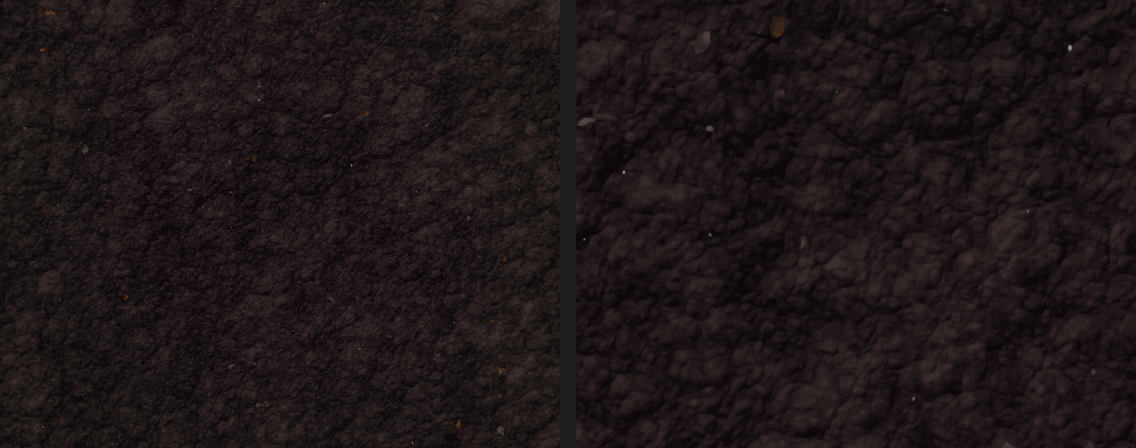
Left, the full canvas; right, a detail of the centre.
This texture is drawn by a Shadertoy shader. Its source:

```glsl
// Dark, crumbly soil seen from above, lit softly from the upper left.
// Layers of rounded clods form a height field that is shaded by its slope and
// crevices; pale grains, tiny glints and a few faint fibres lie scattered on it.

const vec3 CREVICE = vec3(0.080, 0.051, 0.060);
const vec3 CRUMB   = vec3(0.170, 0.129, 0.130);
const vec3 OLIVE   = vec3(-0.004, 0.005, -0.003);
const vec3 STONE   = vec3(0.46, 0.41, 0.38);
const vec3 OCHRE   = vec3(0.34, 0.23, 0.13);
const vec3 GLINT   = vec3(0.66, 0.62, 0.62);
const vec2 LIGHT   = vec2(-0.5, 0.866);

// Integer hash: three random values per cell and seed.
vec3 hash3(vec2 cell, int seed) {
    uvec3 v = uvec3(ivec3(ivec2(cell), seed) + 4096);
    v = v * 1664525u + 1013904223u;
    v.x += v.y * v.z; v.y += v.z * v.x; v.z += v.x * v.y;
    v ^= v >> 16u;
    v.x += v.y * v.z; v.y += v.z * v.x; v.z += v.x * v.y;
    return vec3(v & 0xffffu) / 65535.0;
}

float noise(vec2 p, int seed) {
    vec2 i = floor(p), f = fract(p);
    f = f * f * (3.0 - 2.0 * f);
    float low  = mix(hash3(i, seed).x, hash3(i + vec2(1, 0), seed).x, f.x);
    float high = mix(hash3(i + vec2(0, 1), seed).x, hash3(i + vec2(1, 1), seed).x, f.x);
    return mix(low, high, f.y);
}

vec2 rotate(vec2 p, float a) {
    float c = cos(a), s = sin(a);
    return vec2(c * p.x - s * p.y, s * p.x + c * p.y);
}

// Highest dome among jittered, stretched clods of mixed size.
float clods(vec2 p, int seed) {
    vec2 cell = floor(p);
    float top = 0.0;
    for (int y = -1; y <= 1; y++)
    for (int x = -1; x <= 1; x++) {
        vec2 id = cell + vec2(x, y);
        vec3 place = hash3(id, seed), form = hash3(id, seed + 50);
        vec2 q = rotate(p - id - 0.15 - 0.7 * place.xy, 6.283 * form.x);
        q.y *= 1.0 + 0.5 * form.y;
        float radius = mix(0.25, 0.82, place.z * place.z);
        float d2 = dot(q, q) / (radius * radius);
        top = max(top, radius * (1.0 - d2) * (1.0 + 0.5 * d2));
    }
    return top;
}

// x: height in canvas units, y: relief with all layers weighted alike.
vec2 soil(vec2 p, float focus) {
    p += 0.007 * vec2(noise(p * 40.0, 1), noise(p * 40.0, 2));
    p += 0.0025 * vec2(noise(p * 110.0, 3), noise(p * 110.0, 4));
    vec2 sum = vec2(0.0);
    float scale = 9.0, total = 0.0;
    for (int i = 0; i < 5; i++) {
        float weight = i == 0 ? 0.34 : 0.55;
        if (i > 2) weight *= mix(0.75, 1.15, focus);
        float dome = clods(rotate(p, float(i) * 1.3) * scale, 10 + i);
        sum += weight * dome * vec2(1.0 / scale, 1.0);
        total += weight;
        scale *= 1.95;
    }
    return vec2(sum.x, sum.y / total);
}

// Scattered angular grains: x is coverage, y a random tone.
vec2 grains(vec2 p, float scale, float share, float size, float blur, int seed) {
    vec2 id = floor(p * scale);
    vec3 place = hash3(id, seed), form = hash3(id, seed + 50);
    vec2 q = (fract(p * scale) - 0.25 - 0.5 * place.xy) / scale;
    q = rotate(q, 6.283 * form.x);
    q.y *= 1.0 + form.y;
    q += 0.9 * size * (vec2(noise(p * 160.0, seed), noise(p * 160.0, seed + 1)) - 0.5);
    float d = max(max(abs(q.x), abs(q.y)), 0.75 * (abs(q.x) + abs(q.y)));
    float radius = size * mix(0.4, 1.0, form.z * form.z);
    float cover = 1.0 - smoothstep(-blur, blur, d - radius);
    return vec2(cover * step(place.z, share), fract(form.z * 7.0 + form.x));
}

// Thin bent threads, at most one per cell.
float fibres(vec2 p, float scale, float share, float blur, int seed) {
    vec2 id = floor(p * scale);
    vec3 place = hash3(id, seed);
    vec2 q = rotate((fract(p * scale) - 0.5) / scale, 6.283 * place.x);
    q.y += mix(-6.0, 6.0, place.y) * q.x * q.x;
    q.x -= clamp(q.x, -0.04, 0.04);
    return (1.0 - smoothstep(0.0, 0.0015 + blur, length(q))) * step(place.z, share);
}

void mainImage(out vec4 fragColor, in vec2 fragCoord) {
    vec2 p = fragCoord / iResolution.y;
    vec2 middle = 0.5 * iResolution.xy / iResolution.y;
    float focus = 1.0 - smoothstep(0.25, 0.65, length(p - middle));
    float blur = max(0.7 / iResolution.y, mix(0.002, 0.001, focus));

    // Slope toward the light, crevice shade and crumbly mottling.
    float reach = mix(0.003, 0.002, focus);
    vec2 here = soil(p, focus);
    float slope = (here.x - soil(p + reach * LIGHT, focus).x) / reach;
    float tone = 0.52 + 0.36 * slope / (1.0 + 0.3 * abs(slope));
    tone += 1.9 * (here.y - 0.185);
    tone += 0.42 * (noise(p * 5.0, 30) - 0.5) + 0.3 * (noise(p * 22.0, 34) - 0.5);
    tone += 0.35 * (noise(p * 100.0, 35) - 0.5) + 0.55 * (noise(p * 210.0, 31) - 0.5);
    vec3 color = mix(CREVICE, CRUMB, clamp(tone, -0.3, 1.7));
    color += OLIVE * (noise(p * 3.0, 32) + 0.4 - focus);

    // Things lying on the soil.
    color = mix(color, STONE * 0.5, 0.25 * fibres(p, 5.0, 0.15, blur, 40));
    vec2 grain = grains(p, 13.0, 0.17, 0.011, blur, 41);
    vec3 mineral = mix(STONE, OCHRE, step(0.8, grain.y)) * (0.4 + 0.9 * noise(p * 130.0, 33));
    color = mix(color, mineral, grain.x * mix(0.2, 0.85, grain.y * grain.y));
    vec2 spark = grains(p, 34.0, 0.08, 0.0025, blur, 44);
    color = mix(color, GLINT, spark.x * mix(0.15, 0.9, spark.y * spark.y));

    fragColor = vec4(color, 1.0);
}
```
